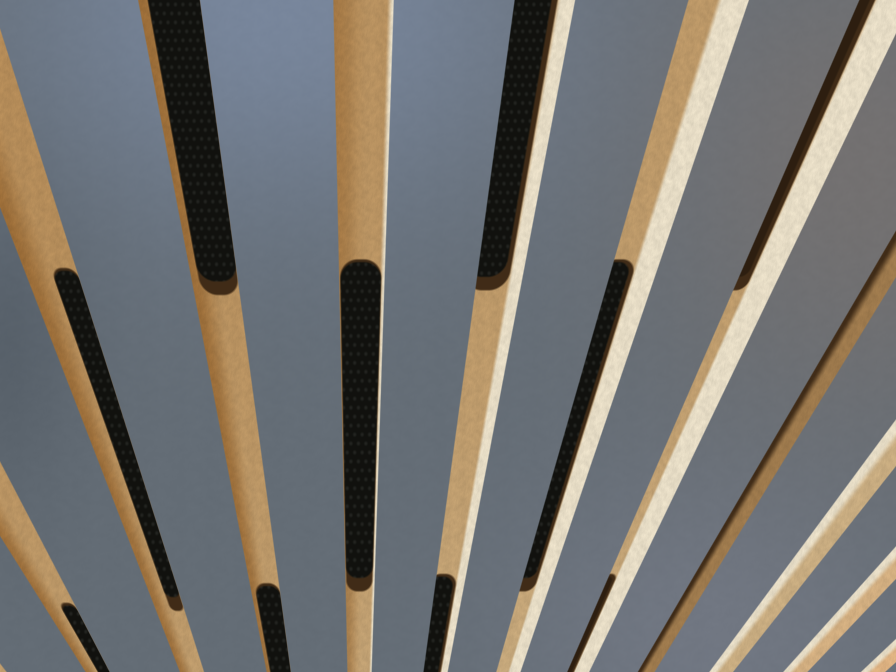
Write a Shadertoy shader that draws this pattern.

```glsl
// A fan of wooden slats, with dark mesh slots, in front of a blue-grey wall.
// Each slat is a tapered strip whose place and lean follow its index; slots are
// rounded boxes that alternate between rows, with woven mesh and a shaded rim.

const vec3 WOOD_DEEP = vec3(0.57, 0.38, 0.17);
const vec3 WOOD_TAN = vec3(0.70, 0.54, 0.34);
const vec3 WOOD_PALE = vec3(0.78, 0.67, 0.50);
const vec3 EDGE_LIGHT = vec3(0.90, 0.86, 0.77);
const vec3 RIM_BROWN = vec3(0.25, 0.17, 0.09);
const vec3 MESH_DARK = vec3(0.065, 0.068, 0.055);

float cover(float d, float soft) {
    return 1.0 - smoothstep(-soft, soft, d);
}

float glow(vec2 p, vec2 centre, vec2 size) {
    vec2 q = (p - centre) / size;
    return exp(-dot(q, q));
}

// Fine layered sines for wood fibre and wall texture
float grain(vec2 p) {
    float sum = 0.0;
    float amp = 0.5;
    for (int i = 0; i < 4; i++) {
        sum += amp * sin(p.x + 1.7 * sin(p.y)) * sin(p.y + 1.3 * sin(p.x * 0.7));
        p = mat2(1.5, 1.1, -1.1, 1.5) * p + 2.3;
        amp *= 0.65;
    }
    return sum;
}

// Rounded slot between two sides and two heights
float slotDistance(vec2 p, vec2 sides, vec2 ends) {
    vec2 halfSize = 0.5 * vec2(sides.y - sides.x, ends.y - ends.x);
    vec2 centre = 0.5 * vec2(sides.x + sides.y, ends.x + ends.y);
    float r = halfSize.x * 0.85;
    vec2 q = abs(p - centre) - halfSize + r;
    return length(max(q, 0.0)) + min(max(q.x, q.y), 0.0) - r;
}

vec3 wall(vec2 p) {
    vec3 col = vec3(0.39, 0.425, 0.46);
    col += vec3(0.08, 0.10, 0.15) * glow(p, vec2(0.42, 0.0), vec2(0.42, 0.32));
    col += vec3(0.06, 0.015, -0.02) * glow(p, vec2(1.3, 0.25), vec2(0.35, 0.4));
    col += vec3(0.05, 0.04, 0.05) * glow(p, vec2(1.05, 0.95), vec2(0.3, 0.25));
    col -= 0.05 * glow(p, vec2(0.0, 0.5), vec2(0.12, 0.25));
    return col + 0.006 * grain(p * 130.0);
}

vec3 mesh(vec2 p) {
    vec2 cell = p * vec2(90.0, 75.0);
    cell.x += 0.5 * mod(floor(cell.y), 2.0);
    float knot = cover(length(fract(cell) - 0.5) - 0.2, 0.18);
    return MESH_DARK + 0.07 * knot;
}

// Wood tone by slat index, position across it and height
vec3 wood(vec2 p, float k, float across, float split) {
    float pale = smoothstep(-2.5, 2.5, k) * 0.4 + 0.5 * p.y * p.y;
    vec3 col = mix(WOOD_TAN, WOOD_PALE, clamp(pale, 0.0, 1.0));
    float leftShade = (1.0 - smoothstep(0.0, 0.6, across)) * cover(k - 0.2, 0.8);
    col = mix(col, WOOD_DEEP, 0.75 * leftShade);
    if (k > -0.5 && k < 3.5) {
        col = mix(col, EDGE_LIGHT, smoothstep(split - 0.04, split + 0.07, across));
    } else if (k > 3.5 && k < 4.5) {
        col = mix(RIM_BROWN, WOOD_TAN * 0.88, smoothstep(0.1, 0.5, across));
    } else if (k > 4.5) {
        vec3 warm = WOOD_PALE + vec3(0.04, 0.01, 0.0) * (k - 5.0);
        col = mix(EDGE_LIGHT, warm, smoothstep(0.2, 0.5, across));
    }
    return col * (1.0 + 0.05 * grain(p * vec2(260.0, 150.0)));
}

// Paint slat k over the colour below it; p.y runs downwards
vec3 paintSlat(vec3 below, vec2 p, float k, float soft) {
    float rise = 1.0 - p.y;
    float foot = 0.517 + k * (0.1163 + k * (-0.00347 + k * 0.00035));
    float lean = -0.021 + k * (0.162 - 0.0061 * k);
    float left = foot + tan(lean) * rise;

    // Taper, with two thinner slats right of centre
    float thin = exp(-2.0 * (k - 3.8) * (k - 3.8));
    float outer = max(-k, 0.0);
    float topWidth = 0.09 + 0.002 * outer * outer * outer - 0.042 * thin;
    float width = mix(topWidth, 0.036 - 0.012 * thin, p.y);
    float across = (p.x - left) / width;
    float body = cover((abs(across - 0.5) - 0.5) * width * cos(lean), soft);

    float split = clamp(0.92 - 0.21 * k, 0.3, 1.0);
    vec3 col = wood(p, k, across, split);

    // Slots alternate in height from slat to slat
    if (k < 3.5) {
        float inner = min(0.03 + 0.13 * outer * outer, 0.52) - 0.3 * clamp(k, 0.0, 1.0);
        vec2 sides = left + width * vec2(inner, split);
        vec2 q = vec2(p.x, p.y - 0.016 * outer * p.y);
        bool odd = mod(k, 2.0) > 0.5;
        vec2 ends = odd ? vec2(-1.0, 0.432) : vec2(0.386, 0.88);
        if (odd && p.y > 0.64) ends = vec2(0.854, 2.0);
        col = mix(col, RIM_BROWN, cover(slotDistance(q, sides, ends), soft * 1.5));
        sides.y -= 0.1 * width * clamp(k, 0.0, 1.0);
        ends += vec2(0.004, -0.02);
        float hole = cover(slotDistance(q, sides, ends), soft * 1.5);
        col = mix(col, mix(mesh(p), RIM_BROWN * 0.7, step(2.5, k)), hole);
    }
    return mix(below, col, body);
}

void mainImage(out vec4 fragColor, in vec2 fragCoord) {
    vec2 p = fragCoord / iResolution.y;
    p.y = 1.0 - p.y;
    float soft = 0.9 / iResolution.y;
    vec3 col = wall(p);
    for (int i = -4; i <= 7; i++) col = paintSlat(col, p, float(i), soft);
    fragColor = vec4(clamp(col, 0.0, 1.0), 1.0);
}
```
